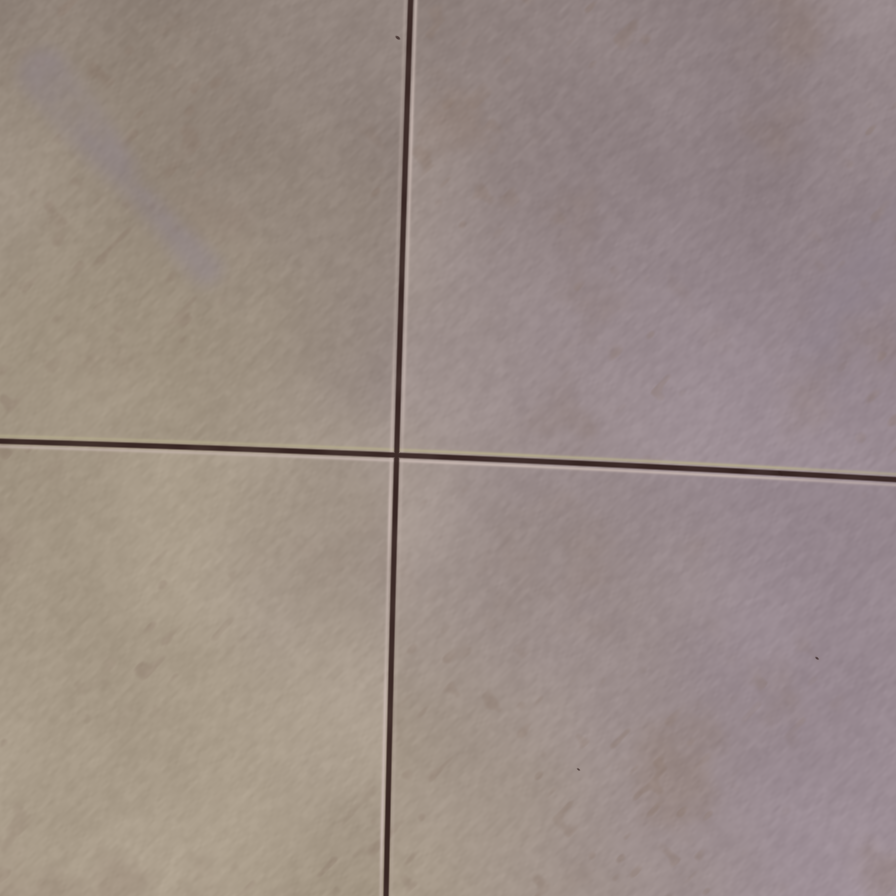
Reproduce this texture procedurally as a Shadertoy shader.

```glsl
// Four large stone floor tiles meeting at a slightly tilted cross of dark, thin joints.
// A skewed, faintly bowed grid gives the joints and their pale rims; layered value noise
// clouds the stone, which drifts from warm beige at left to mauve at right.

#define CROSSING vec2(0.4427, 0.492)
#define TILT vec2(-0.0273, 0.0413)
#define BOW vec2(-0.0067, 0.0137)
#define PITCH 0.72
#define JOINT_HALF 0.0029
#define RIM_OFFSET 0.0060
#define RIM_WIDTH 0.0020
#define CLOUDING 0.105
#define GRAIN 0.030
#define SPECK_CELLS 5.0
#define SPECK_CHANCE 0.22

const vec3 BEIGE = vec3(0.650, 0.600, 0.530);
const vec3 MAUVE = vec3(0.598, 0.542, 0.572);
const vec3 SHADE = vec3(0.540, 0.488, 0.460);
const vec3 STAIN = vec3(0.530, 0.450, 0.400);
const vec3 BLUISH = vec3(0.540, 0.500, 0.555);
const vec3 JOINT_DARK = vec3(0.200, 0.130, 0.120);
const vec3 RIM_YELLOW = vec3(0.715, 0.680, 0.545);
const vec3 RIM_PINK = vec3(0.790, 0.725, 0.700);

float hash(vec2 p) {
    return fract(sin(dot(p, vec2(127.1, 311.7))) * 43758.545);
}

float noise(vec2 p) {
    vec2 i = floor(p), f = fract(p);
    f = f * f * (3.0 - 2.0 * f);
    return mix(mix(hash(i), hash(i + vec2(1, 0)), f.x),
               mix(hash(i + vec2(0, 1)), hash(i + vec2(1, 1)), f.x), f.y);
}

float fbm(vec2 p) {
    float sum = 0.0, amp = 0.5;
    for (int i = 0; i < 5; i++) {
        sum += amp * noise(p);
        p = mat2(1.6, 1.2, -1.2, 1.6) * p + 7.3;
        amp *= 0.5;
    }
    return sum;
}

float segmentDistance(vec2 p, vec2 a, vec2 b) {
    vec2 ab = b - a;
    return length(p - a - ab * clamp(dot(p - a, ab) / dot(ab, ab), 0.0, 1.0));
}

// Soft band centred on a signed distance.
float band(float d, float centre, float width) {
    float t = (d - centre) / width;
    return exp(-t * t);
}

// Sparse dark chips, one candidate per cell, more likely to the right.
float specks(vec2 uv, float px) {
    vec2 cell = floor(uv * SPECK_CELLS);
    vec2 at = 0.2 + 0.6 * vec2(hash(cell + 3.1), hash(cell + 8.7));
    vec2 d = (fract(uv * SPECK_CELLS) - at) / SPECK_CELLS;
    float radius = mix(0.0012, 0.0026, hash(cell + 5.9));
    float dist = length(vec2(d.x + 0.6 * d.y, d.y)) - radius;
    float present = step(hash(cell + 1.3), SPECK_CHANCE * cell.x / SPECK_CELLS);
    return present * (1.0 - smoothstep(-px, px, dist));
}

vec3 stone(vec2 uv, vec2 tile) {
    // Broad drift of colour and light, darker towards the top.
    float warp = fbm(uv * 3.0 + 4.0) - 0.5;
    float cool = smoothstep(0.15, 0.9, uv.x + 0.2 * (uv.y - 0.5) + 0.3 * warp);
    vec3 col = mix(BEIGE, MAUVE, cool);
    col = mix(col, SHADE, smoothstep(0.5, 1.1, uv.y + 0.3 * warp) * (0.85 - 0.5 * uv.x));
    col *= 1.0 + 0.04 * (0.5 - uv.y) + 0.02 * (hash(tile + 2.0) - 0.5);

    // Clouds, brown stains, small flecks and fine diagonal grain.
    col += CLOUDING * (fbm(uv * 5.0 + tile * 13.0) - 0.48);
    float blotch = smoothstep(0.55, 0.78, fbm(uv * 8.0 + 21.0));
    col = mix(col, STAIN, 0.3 * blotch);
    vec2 along = vec2(uv.x + uv.y, uv.x - uv.y);
    float fleck = smoothstep(0.74, 0.95, noise(along * vec2(34.0, 60.0)));
    col = mix(col, STAIN, 0.3 * fleck * smoothstep(0.42, 0.62, fbm(uv * 6.0 + 40.0)));
    col += GRAIN * (noise(along * vec2(55.0, 130.0)) - 0.5);
    col += GRAIN * (noise(along * vec2(130.0, 230.0)) - 0.5) * 0.7;

    // Faint, broken bluish smears at the upper left and right edge.
    float broken = smoothstep(0.25, 0.65, fbm(uv * 11.0 + 3.0));
    float smear = segmentDistance(uv, vec2(0.05, 0.92), vec2(0.23, 0.70)) + 0.05 * warp;
    col = mix(col, BLUISH, 0.4 * broken * (1.0 - smoothstep(0.0, 0.03, smear)));
    float edge = segmentDistance(uv, vec2(0.93, 0.62), vec2(1.0, 0.76)) + 0.06 * warp;
    return mix(col, BLUISH, 0.35 * broken * (1.0 - smoothstep(0.0, 0.07, edge)));
}

void mainImage(out vec4 fragColor, in vec2 fragCoord) {
    vec2 uv = fragCoord / iResolution.xy;
    float px = 1.0 / min(iResolution.x, iResolution.y);

    // Skewed grid: signed distance to the nearest joint on each axis.
    vec2 q = uv - CROSSING;
    q += TILT * q.yx + BOW * q.yx * q.yx;
    vec2 tile = floor(q / PITCH);
    vec2 d = (fract(q / PITCH + 0.5) - 0.5) * PITCH;

    vec3 col = stone(uv, tile);
    col = mix(col, JOINT_DARK, 0.75 * specks(uv, px));

    // Pale rims; the upright joint is lit on the left below, on the right above.
    float wear = 0.5 + 0.6 * noise(uv * 14.0);
    float upper = smoothstep(-0.1, 0.2, q.y);
    col = mix(col, RIM_YELLOW, 0.75 * wear * band(d.y, RIM_OFFSET, RIM_WIDTH));
    col = mix(col, RIM_PINK, 0.8 * wear * band(d.y, -RIM_OFFSET, RIM_WIDTH));
    col = mix(col, RIM_PINK, mix(0.85, 0.3, upper) * wear * band(d.x, -RIM_OFFSET, RIM_WIDTH));
    col = mix(col, RIM_PINK, mix(0.2, 0.75, upper) * wear * band(d.x, RIM_OFFSET, RIM_WIDTH));

    // Dark joints with smoothed edges.
    float soft = 0.0006 + 0.7 * px;
    vec2 joint = 1.0 - smoothstep(-soft, soft, abs(d) - JOINT_HALF);
    col = mix(col, JOINT_DARK, (0.86 + 0.12 * noise(uv * 40.0)) * max(joint.x, joint.y));
    fragColor = vec4(clamp(col, 0.0, 1.0), 1.0);
}
```
